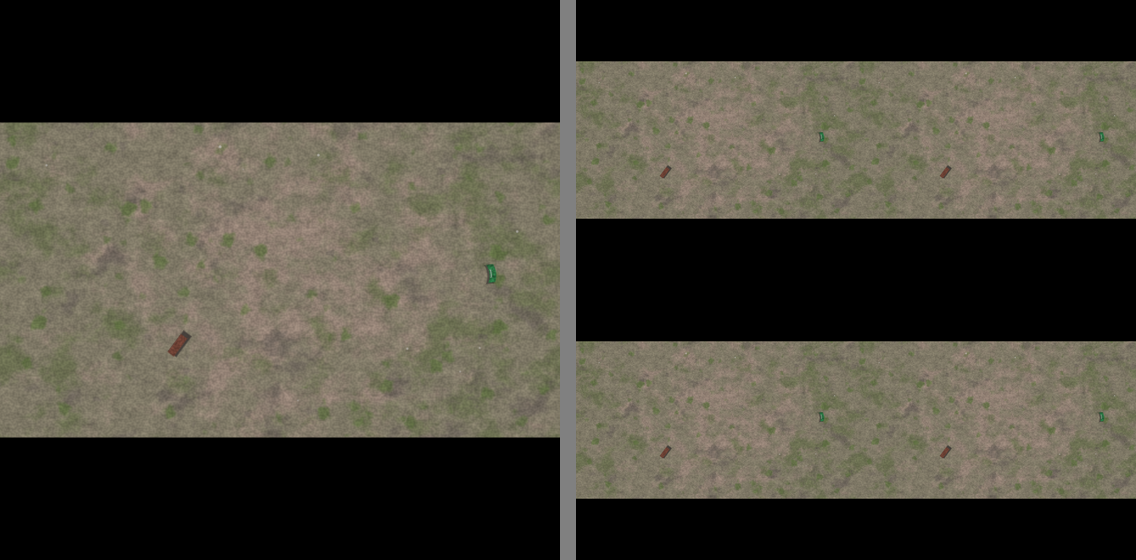
Left, the tile; right, the same tile 2 across and 2 down.
This texture is drawn by a WebGL 2 fragment shader. Its source:

```glsl
#version 300 es
precision highp float;
// Dry meadow seen from above, as a wide band between two black bars.
// Wrapping gradient noise blends straw, clay, soil and grass; jittered cells
// scatter tufts and pebbles; two small boxes lie on the ground.

uniform vec2 u_resolution;
out vec4 fragColor;

const float TAU = 6.2831853;
const float BAND_HALF = 0.28125;
const vec3 STRAW = vec3(0.497, 0.472, 0.400);
const vec3 CLAY = vec3(0.590, 0.512, 0.468);
const vec3 SOIL = vec3(0.405, 0.372, 0.345);
const vec3 GRASS = vec3(0.395, 0.425, 0.290);
const vec3 TUFT = vec3(0.310, 0.410, 0.190);
const vec3 PEBBLE = vec3(0.780, 0.770, 0.770);
const vec3 RUST = vec3(0.430, 0.255, 0.205);
const vec3 PAINT = vec3(0.150, 0.420, 0.240);
const vec3 SHADE = vec3(0.190, 0.170, 0.170);
const vec2 CLEARING = vec2(0.53, 0.50);
const float GRAIN = 0.17;

// Integer hash: two values in 0..1 per cell and salt
vec2 hash2(vec2 cell, float salt) {
    uvec3 v = uvec3(cell.x, cell.y, salt) * 1664525u + 1013904223u;
    v.x += v.y * v.z; v.y += v.z * v.x; v.z += v.x * v.y;
    v ^= v >> 16u;
    v.x += v.y * v.z; v.y += v.z * v.x;
    return vec2(v.xy >> 8u) / 16777216.0;
}

float corner(vec2 cell, vec2 offset, vec2 f, vec2 period, float salt) {
    float angle = TAU * hash2(mod(cell + offset, period), salt).x;
    return dot(vec2(cos(angle), sin(angle)), f - offset);
}

// Gradient noise that wraps after one unit of uv
float noise(vec2 uv, vec2 period, float salt) {
    vec2 p = uv * period, cell = floor(p), f = p - cell;
    vec2 w = f * f * f * (f * (f * 6.0 - 15.0) + 10.0);
    float low = mix(corner(cell, vec2(0, 0), f, period, salt),
                    corner(cell, vec2(1, 0), f, period, salt), w.x);
    float high = mix(corner(cell, vec2(0, 1), f, period, salt),
                     corner(cell, vec2(1, 1), f, period, salt), w.x);
    return 1.4 * mix(low, high, w.y);
}

float fbm(vec2 uv, vec2 period, float salt) {
    float sum = 0.0, gain = 0.55;
    for (int i = 0; i < 5; i++) {
        sum += gain * noise(uv, period, salt + float(i));
        period *= 2.0;
        gain *= 0.6;
    }
    return sum;
}

// Coverage by soft round spots, at most one per jittered cell
float scatter(vec2 uv, float count, float chance, vec2 radii, float blur, float salt) {
    vec2 p = uv * count, cell = floor(p);
    float cover = 0.0;
    for (int y = -1; y <= 1; y++) for (int x = -1; x <= 1; x++) {
        vec2 c = cell + vec2(x, y), id = mod(c, count);
        vec2 pick = hash2(id, salt + 1.0);
        float d = length(p - c - hash2(id, salt)) / count;
        float r = mix(radii.x, radii.y, pick.y * pick.y);
        float spot = 1.0 - smoothstep(r - blur, r + blur, d);
        cover = max(cover, spot * step(pick.x, chance) * mix(0.5, 1.0, pick.y));
    }
    return cover;
}

// Local coordinates of a turned object, wrapped to the nearest copy
vec2 place(vec2 uv, vec2 center, float angle) {
    vec2 d = fract(uv - center + 0.5) - 0.5;
    float c = cos(angle), s = sin(angle);
    return vec2(c * d.x + s * d.y, c * d.y - s * d.x);
}

float box(vec2 p, vec2 halfSize, float blur) {
    vec2 q = abs(p) - halfSize;
    float d = length(max(q, 0.0)) + min(max(q.x, q.y), 0.0);
    return 1.0 - smoothstep(-blur, blur, d);
}

void main() {
    vec2 uv = gl_FragCoord.xy / u_resolution;
    float px = 1.0 / min(u_resolution.x, u_resolution.y);

    // Ground cover: bare clearing in the middle, greener sides
    float middle = 0.5 + 0.5 * cos(TAU * (uv.x - CLEARING.x));
    middle *= 1.0 - 2.2 * abs(uv.y - CLEARING.y);
    float clay = fbm(uv, vec2(14, 16), 10.0) + 0.62 * middle - 0.30;
    float grass = fbm(uv, vec2(11, 13), 20.0) - 0.16 * middle + 0.10 * sin(TAU * (uv.x - 0.62));
    float soil = fbm(uv, vec2(9, 12), 30.0);
    vec3 col = mix(STRAW, CLAY, 0.85 * smoothstep(-0.20, 0.50, clay));
    col = mix(col, GRASS, 0.75 * smoothstep(-0.08, 0.48, grass));
    col = mix(col, SOIL, 0.70 * smoothstep(0.16, 0.55, soil));

    // Tufts with ragged rims, then fine grain over everything
    vec2 ragged = uv + 0.006 * vec2(noise(uv, vec2(80), 40.0), noise(uv, vec2(80), 41.0));
    float tufts = scatter(ragged, 26.0, 0.30, vec2(0.003, 0.013), 0.005, 50.0);
    col = mix(col, TUFT, 0.58 * tufts);
    float clods = scatter(ragged, 34.0, 0.10, vec2(0.002, 0.007), 0.003, 60.0);
    col = mix(col, SOIL, 0.55 * clods);
    float grain = 0.5 * noise(uv, vec2(110, 130), 70.0) + 0.6 * noise(uv, vec2(230, 250), 71.0);
    col *= 1.0 + GRAIN * grain + 0.08 * noise(uv, vec2(40, 52), 72.0);
    float pebbles = scatter(uv, 14.0, 0.10, vec2(0.0012, 0.0032), px, 80.0);
    col = mix(col, PEBBLE, 0.8 * pebbles);

    // Rusty box with a dark end, and a bent green one with a pale fold
    vec2 r = place(uv, vec2(0.318, 0.385), 0.93);
    col = mix(col, SHADE, 0.75 * box(r - vec2(0.003, -0.002), vec2(0.023, 0.009), 0.002));
    col = mix(col, RUST * (1.0 + 0.3 * grain), box(r + vec2(0.002, 0.0), vec2(0.020, 0.007), px));
    vec2 g = place(uv, vec2(0.880, 0.512), 0.12);
    g.x += 14.0 * g.y * g.y;
    col = mix(col, SHADE, 0.6 * box(g + vec2(0.003, 0.001), vec2(0.007, 0.017), 0.002));
    col = mix(col, PAINT * (1.0 + 0.5 * grain), box(g, vec2(0.006, 0.016), px));
    col = mix(col, PEBBLE, 0.7 * box(g + vec2(0.003, 0.0), vec2(0.001, 0.007), px));

    // Black bars above and below
    float band = 1.0 - smoothstep(-0.5 * px, 0.5 * px, abs(uv.y - 0.5) - BAND_HALF);
    fragColor = vec4(col * band, 1.0);
}
```
